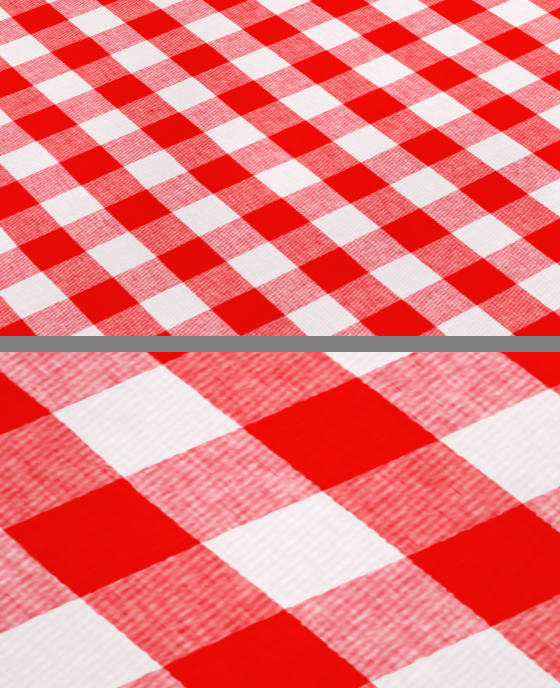
Top: the whole. Bottom: its middle third, enlarged.
Write a WebGL 1 fragment shader that draws this texture.

```glsl
precision highp float;
uniform vec2 u_resolution;

float hash(vec2 p) {
  return fract(sin(dot(p, vec2(127.1, 311.7))) * 43758.5453);
}

float noise(vec2 p) {
  vec2 i = floor(p), f = fract(p);
  f = f * f * (3.0 - 2.0 * f);
  return mix(mix(hash(i), hash(i + vec2(1.0, 0.0)), f.x),
             mix(hash(i + vec2(0.0, 1.0)), hash(i + 1.0), f.x), f.y);
}

// Cloth plane seen in perspective; one unit is one check repeat
vec2 clothCoords(vec2 p) {
  float depth = 1.0 + 0.0145 * p.x - 0.2615 * p.y;
  vec2 cloth = vec2(2.205 * p.x - 4.966 * p.y + 0.302,
                    2.737 * p.x + 3.491 * p.y - 0.464);
  return cloth / depth;
}

// Dyed band covering half of each repeat, centred on whole numbers
float band(float x, float blur) {
  return smoothstep(-blur, blur, 0.25 - abs(fract(x + 0.5) - 0.5));
}

void main() {
  vec2 p = (gl_FragCoord.xy - 0.5 * u_resolution) / u_resolution.y;
  p.x *= 1.6696 * u_resolution.y / u_resolution.x;
  vec2 cloth = clothCoords(p);

  // Slight waviness of the bands, and ragged thread edges
  vec2 bent = cloth + 0.025 * (vec2(noise(cloth * 1.3), noise(cloth * 1.3 + 40.0)) - 0.5);
  bent += 0.008 * (vec2(noise(cloth.yx * 45.0), noise(cloth * 45.0 + 9.0)) - 0.5);
  float blur = 0.004 + 3.5 / u_resolution.y;
  float weft = band(bent.x, blur);
  float warp = band(bent.y, blur);

  // Twill ribs and uneven streaks along both thread directions
  float twill = sin(6.2832 * (25.0 * cloth.x + 9.0 * cloth.y));
  float streakU = noise(cloth * vec2(9.0, 65.0)) - 0.5;
  float streakV = noise(cloth * vec2(65.0, 9.0) + 17.0) - 0.5;
  float grain = noise(cloth * 60.0) - 0.5;
  float thread = 0.07 * twill + 0.16 * (streakU + streakV) + 0.13 * grain;
  float slub = smoothstep(0.86, 0.97, noise(cloth * vec2(13.0, 34.0) + 71.0));

  // Gingham colours
  vec3 white = vec3(0.945, 0.91, 0.92);
  vec3 pink = vec3(0.945, 0.565, 0.595);
  vec3 coral = vec3(0.945, 0.415, 0.425);
  vec3 red = vec3(0.915, 0.04, 0.02);
  vec3 color = mix(mix(white, coral, warp), mix(pink, red, warp), weft);

  // Mixed checks show the weave most, solid checks only faintly
  float mixed = weft + warp - 2.0 * weft * warp;
  color += mixed * (thread - 0.12 * slub) * vec3(0.12, 1.0, 0.97);
  color *= 1.0 + (1.0 - mixed) * 0.12 * thread;

  // Soft light and shallow folds
  float folds = noise(p * vec2(3.0, 4.0) + 5.0) - 0.5;
  color *= 1.0 + 0.06 * folds + 0.025 * p.y;
  gl_FragColor = vec4(clamp(color, 0.0, 1.0), 1.0);
}
```
